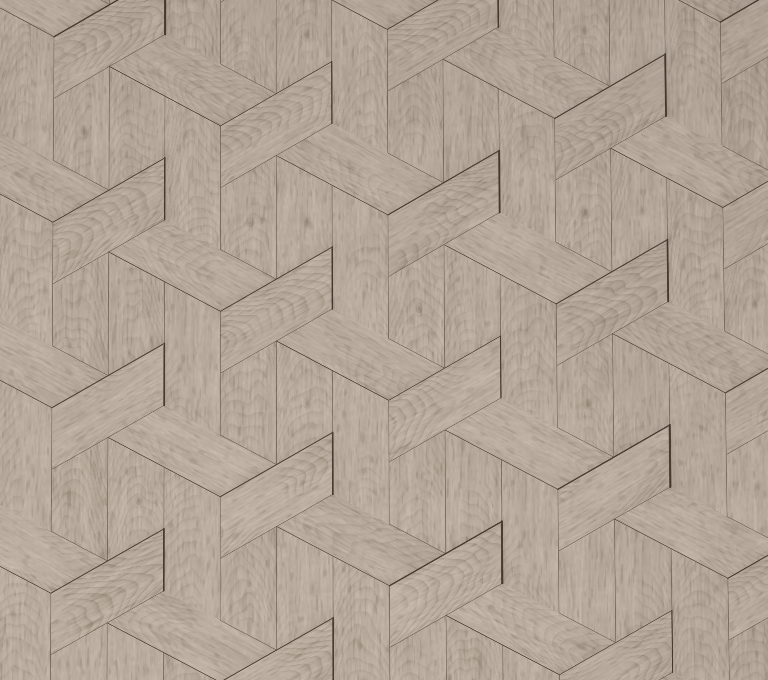
A Shadertoy shader for this pattern:

```glsl
const vec2 METRIC = vec2(1.0, 1.107);   // lattice units to even distances
const float RISING = 0.0, FALLING = 1.0, UPRIGHT = 2.0, HEX_LEFT = 3.0, HEX_RIGHT = 4.0;

struct Board {
    float depth;   // distance inside the outline
    float seam;    // distance to the nearest visible joint
    float kind;
    vec2 local;
    vec2 cell;
};

float hash(vec2 p) {
    return fract(sin(dot(p, vec2(127.1, 311.7))) * 43758.5);
}

float noise(vec2 p) {
    vec2 i = floor(p), f = fract(p);
    f = f * f * (3.0 - 2.0 * f);
    return mix(mix(hash(i), hash(i + vec2(1, 0)), f.x),
               mix(hash(i + vec2(0, 1)), hash(i + vec2(1, 1)), f.x), f.y);
}

float fbm(vec2 p) {
    return 0.5 * noise(p) + 0.3 * noise(p * 2.1 + 7.3) + 0.2 * noise(p * 4.3 + 3.1);
}

float slab(float v, float lo, float hi) {
    return min(v - lo, hi - v);
}

float segmentDistance(vec2 p, vec2 a, vec2 b) {
    vec2 pa = (p - a) * METRIC, ba = (b - a) * METRIC;
    return length(pa - ba * clamp(dot(pa, ba) / dot(ba, ba), 0.0, 1.0));
}

float lineMask(float d, float halfWidth, float pixel) {
    return 1.0 - smoothstep(halfWidth - 0.5 * pixel, halfWidth + 0.5 * pixel, d);
}

void keepDeepest(inout Board best, Board candidate) {
    if (candidate.depth > best.depth) best = candidate;
}

// q.x runs along the board, q.y across it
float woodTone(vec2 q, float seed, float archAmount, float knotAmount) {
    vec2 s = q + seed * vec2(37.0, 53.0);
    vec2 toKnot = (q - vec2(1.35 + 0.3 * seed, 0.55)) * vec2(1.0, 1.7);
    float knot = knotAmount * exp(-160.0 * dot(toKnot, toKnot));
    float warp = 0.75 * noise(s * vec2(1.0, 2.2)) + 0.25 * noise(s * vec2(2.0, 6.0) + 9.0);
    float center = q.y - 0.35 - 0.3 * seed;
    float phase = 5.5 * (0.8 * q.x + 2.2 * center * center + 0.6 * warp + 0.3 * knot);
    float ring = pow(fract(phase), 3.0) * (1.0 - smoothstep(0.88, 1.0, fract(phase)));
    float patches = smoothstep(0.35, 0.6, noise(s * vec2(0.8, 1.7) + 4.0));
    float streaks = fbm(s * vec2(0.9, 9.0) + 0.6 * warp);
    float fibers = noise(s * vec2(3.0, 30.0) + warp);
    float pores = smoothstep(0.62, 0.92, noise(s * vec2(5.0, 24.0) + warp * 2.0));
    float flecks = noise(s * vec2(14.0, 34.0));
    return 0.79 + 0.42 * (streaks - 0.5) + 0.3 * (fibers - 0.5) + 0.2 * (flecks - 0.5)
         - 0.6 * archAmount * patches * ring - 0.32 * pores - 0.7 * knot;
}

// Board axes, with upright boards using the vertical direction
vec2 grainCoordinates(vec2 local, float kind) {
    vec2 m = local * METRIC;
    if (kind == RISING) return vec2(dot(m, vec2(0.875, 0.485)), local.y - 0.5 * local.x + 1.0);
    if (kind == FALLING) return vec2(dot(m, vec2(-0.875, 0.485)), local.y + 0.5 * local.x);
    return vec2(m.y, fract(local.x));
}

void mainImage(out vec4 fragColor, in vec2 fragCoord) {
    vec2 uv = fragCoord / iResolution.y;

    // Lattice space with a slight tilt and perspective
    vec2 p = uv - vec2(0.5705 + 0.004 * (0.7 - uv.y), 0.684);
    p.y -= 0.022 * p.x;
    p /= vec2(0.0824 - 0.0016 * (uv.y - 0.5), 0.0909);
    float pixel = 1.0 / (0.0824 * iResolution.y);

    Board board = Board(-9.0, 0.0, 0.0, vec2(0), vec2(0));
    float crack = 0.0, nearEdge = 9.0;
    for (int i = 0; i < 2; i++) {
        float column = floor(p.x / 3.0) + float(i);
        float offset = 1.5 * mod(column, 2.0);
        for (int j = -1; j <= 1; j++) {
            float row = floor((p.y - offset) / 3.0 + 0.5) + float(j);
            vec2 cell = vec2(column, row);
            vec2 q = p - vec2(3.0 * column, 3.0 * row + offset);
            float a = q.x, b = q.y - 0.5 * q.x, c = q.y + 0.5 * q.x;

            // Three woven boards around a split hexagon
            float d = min(slab(a, 0.0, 2.0), slab(b, -1.0, 0.0));
            keepDeepest(board, Board(d, d, RISING, q, cell));
            d = min(slab(b, 0.0, 2.0), slab(c, 0.0, 1.0));
            float open = min(slab(b, 0.0, 2.0), c);
            keepDeepest(board, Board(d, a < 0.0 ? open : d, FALLING, q, cell));
            d = min(slab(c, -2.0, 0.0), slab(a, -1.0, 0.0));
            keepDeepest(board, Board(d, min(-c, slab(a, -1.0, 0.0)), UPRIGHT, q, cell));
            float hexagon = min(slab(b, 0.0, 2.0), slab(c, 1.0, 3.0));
            d = min(hexagon, slab(a, 0.0, 1.0));
            keepDeepest(board, Board(d, d, HEX_LEFT, q, cell));
            d = min(hexagon, slab(a, 1.0, 2.0));
            keepDeepest(board, Board(d, d, HEX_RIGHT, q, cell));

            // Raised edges leave deeper, uneven gaps
            float wear = hash(cell + 5.7);
            float top = segmentDistance(q, vec2(0), vec2(2, 1));
            float end = segmentDistance(q, vec2(2, 0), vec2(2, 1));
            float under = segmentDistance(q, vec2(-2, 1), vec2(0));
            crack = max(crack, lineMask(end, 0.008 + 0.012 * wear, pixel));
            crack = max(crack, lineMask(top, 0.005 + 0.008 * wear, pixel) * (0.55 + 0.4 * wear));
            crack = max(crack, lineMask(under, 0.006, pixel) * (0.85 - 0.4 * wear));
            nearEdge = min(nearEdge, min(top, end));
        }
    }

    // Wood grain and tone of each board
    float seed = hash(board.cell + board.kind * 3.7);
    float isHex = step(HEX_LEFT, board.kind);
    vec2 grain = grainCoordinates(board.local, board.kind);
    float arches = board.kind == RISING ? 1.0 : 0.6;
    float tone = woodTone(grain, seed, arches, isHex * step(0.55, seed));
    tone += 0.08 * (seed - 0.5) - 0.04 * isHex * step(1.4, board.local.y);
    vec3 color = mix(vec3(0.59, 0.535, 0.475), vec3(0.75, 0.70, 0.65), clamp(tone, -0.1, 1.2));

    // Room light, soft contact shade and joints
    color *= 1.03 - 0.045 * uv.y * uv.y - 0.03 * smoothstep(0.6, 1.15, uv.x);
    color *= 1.0 - 0.05 * step(0.5, board.kind) * exp(-9.0 * nearEdge);
    color = mix(color, vec3(0.38, 0.32, 0.27), 0.75 * lineMask(board.seam, 0.006, pixel));
    color = mix(color, vec3(0.23, 0.18, 0.14), 0.85 * crack);
    fragColor = vec4(color, 1.0);
}
```
